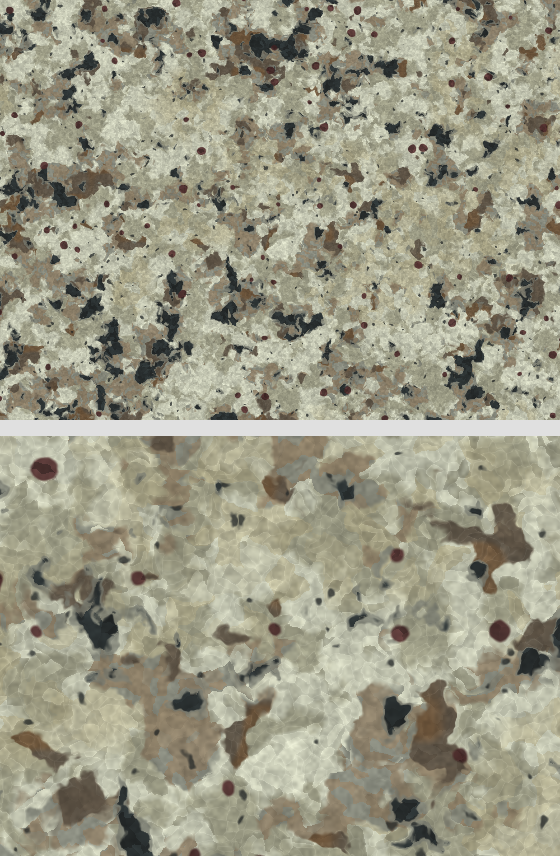
Top: the whole. Bottom: its middle third, enlarged.
A Shadertoy shader for this texture:

```glsl
const vec3 PALE = vec3(0.76, 0.77, 0.69);
const vec3 CREAM = vec3(0.61, 0.61, 0.52);
const vec3 HONEY = vec3(0.62, 0.59, 0.46);
const vec3 TAN = vec3(0.53, 0.47, 0.38);
const vec3 GREY = vec3(0.46, 0.47, 0.43);
const vec3 BROWN = vec3(0.34, 0.30, 0.25);
const vec3 RUST = vec3(0.42, 0.30, 0.18);
const vec3 BLACK = vec3(0.13, 0.145, 0.145);
const vec3 GARNET = vec3(0.27, 0.15, 0.15);

float hash(vec2 p) {
    return fract(sin(dot(p, vec2(127.1, 311.7))) * 43758.5453);
}

vec2 hash2(vec2 p) {
    return vec2(hash(p), hash(p + 57.3));
}

float noise(vec2 p) {
    vec2 i = floor(p), f = fract(p);
    f = f * f * (3.0 - 2.0 * f);
    return mix(mix(hash(i), hash(i + vec2(1, 0)), f.x),
               mix(hash(i + vec2(0, 1)), hash(i + vec2(1, 1)), f.x), f.y);
}

float fbm(vec2 p) {
    float sum = 0.0, amp = 0.52;
    for (int i = 0; i < 4; i++) {
        sum += amp * noise(p);
        p = mat2(1.6, 1.2, -1.2, 1.6) * p + 17.3;
        amp *= 0.5;
    }
    return sum / 0.975;
}

// Random value of the nearest crystal (x) and closeness to its border (y)
vec2 crystal(vec2 p) {
    vec2 cell = floor(p), id = cell;
    float near = 9.0, next = 9.0;
    for (int y = -1; y <= 1; y++)
    for (int x = -1; x <= 1; x++) {
        vec2 c = cell + vec2(x, y);
        float d = length(c + hash2(c) - p);
        if (d < near) { next = near; near = d; id = c; }
        else next = min(next, d);
    }
    return vec2(hash(id + 9.1), 1.0 - smoothstep(0.0, 0.18, next - near));
}

// Coverage of round grains scattered on a jittered grid
float grains(vec2 p, float density, float radius, float soft) {
    vec2 cell = floor(p);
    float cover = 0.0;
    for (int y = -1; y <= 1; y++)
    for (int x = -1; x <= 1; x++) {
        vec2 c = cell + vec2(x, y);
        float r = radius * mix(0.55, 1.2, hash(c + 4.7));
        float d = length(c + hash2(c + 31.0) - p) - r;
        cover = max(cover, step(hash(c + 71.0), density) * (1.0 - smoothstep(-soft, soft, d)));
    }
    return cover;
}

void mainImage(out vec4 fragColor, in vec2 fragCoord) {
    vec2 p = fragCoord / iResolution.y;
    vec2 warp = vec2(fbm(p * 45.0), fbm(p * 45.0 + 80.0)) - 0.5;
    vec2 q = p + 0.022 * warp;
    vec2 coarse = crystal(q * 48.0);
    vec2 fine = crystal(q * 110.0 + 20.0);

    // Large calm feldspar areas keep the darker minerals away
    float calm = smoothstep(0.62, 0.80, noise(p * 6.5 + 3.0));
    float mineral = fbm(q * 19.0 + 5.0) - 0.11 * calm;
    float dark = 0.66 * fbm(q * 29.0 + 40.0) + 0.34 * mineral - 0.04 * calm;
    float smoky = 0.6 * fbm(q * 24.0 + 90.0) + 0.4 * mineral;

    // Pale ground
    float light = fbm(q * 32.0 + 60.0) + 0.10 * (fine.x - 0.5);
    vec3 col = mix(CREAM, PALE, smoothstep(0.38, 0.56, light));
    col = mix(col, HONEY, 0.55 * calm * smoothstep(0.25, 0.65, coarse.x));

    // Tan and grey quartz, then smoky brown
    float quartz = smoothstep(0.54, 0.60, mineral + 0.13 * (coarse.x - 0.5));
    col = mix(col, mix(TAN, GREY, smoothstep(0.55, 0.7, fine.x)), 0.85 * quartz);
    float rusty = smoothstep(0.55, 0.70, noise(p * 23.0 + 11.0));
    col = mix(col, mix(BROWN, RUST, 0.7 * rusty), 0.9 * smoothstep(0.605, 0.64, smoky));

    // Facets, bright seams and fine grit
    col *= 1.0 + 0.13 * (fine.x - 0.5) + 0.08 * (coarse.x - 0.5);
    col += 0.035 * fine.y * (1.0 - quartz);

    // Black mica with a grey fringe, and loose specks
    col = mix(col, GREY, 0.75 * smoothstep(0.59, 0.615, dark));
    float mica = smoothstep(0.622, 0.650, dark + 0.03 * (fine.x - 0.5));
    col = mix(col, BLACK + 0.08 * fine.x * vec3(0.8, 1.0, 1.05), mica);
    col = mix(col, BLACK, 0.75 * grains(q * 65.0, 0.07, 0.20, 0.09));

    // Garnets
    float garnet = grains((p + 0.008 * warp) * 17.0, 0.20, 0.14, 0.025);
    col = mix(col, GARNET * (0.8 + 0.5 * fine.x), 0.9 * garnet);

    float grit = noise(p * 190.0) + noise(p * 330.0 + 7.0) - 1.0;
    col *= 1.0 + 0.13 * grit;
    fragColor = vec4(clamp(col, 0.0, 1.0), 1.0);
}
```
